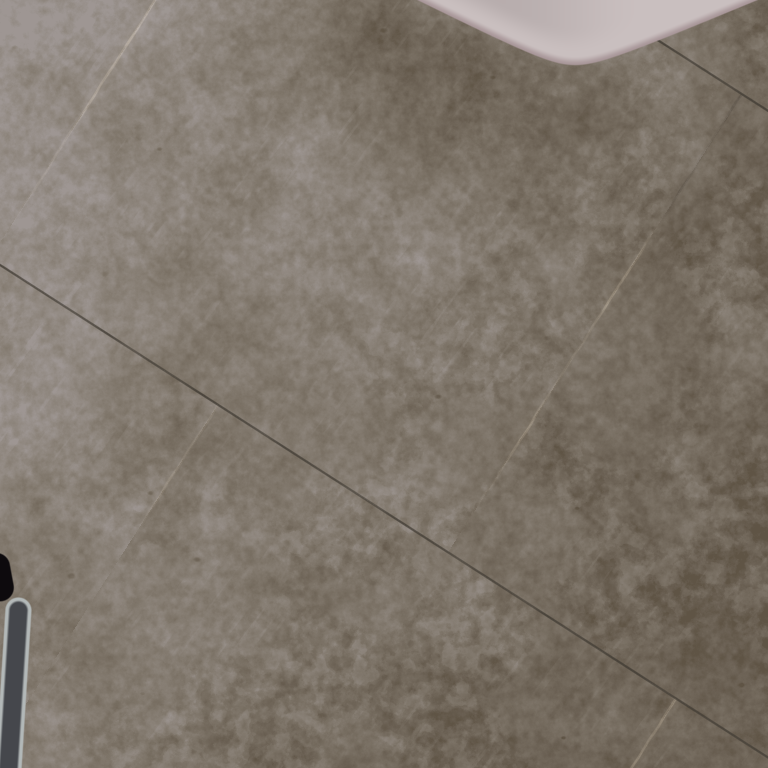
Reproduce this texture procedurally as a Shadertoy shader.

```glsl
float hash(vec2 p) {
    vec3 q = fract(vec3(p.xyx) * 0.1031);
    q += dot(q, q.yzx + 33.33);
    return fract((q.x + q.y) * q.z);
}

float noise(vec2 p) {
    vec2 i = floor(p), f = fract(p);
    f = f * f * (3.0 - 2.0 * f);
    return mix(mix(hash(i), hash(i + vec2(1, 0)), f.x),
               mix(hash(i + vec2(0, 1)), hash(i + vec2(1, 1)), f.x), f.y);
}

float fbm(vec2 p) {
    float sum = 0.0, amp = 0.5;
    for (int i = 0; i < 5; i++) {
        sum += amp * noise(p);
        p = mat2(1.6, 1.2, -1.2, 1.6) * p + 17.3;
        amp *= 0.52;
    }
    return sum;
}

float line(float dist, float halfWidth, float px) {
    return 1.0 - smoothstep(halfWidth - 0.5 * px, halfWidth + px, abs(dist));
}

float capsule(vec2 p, vec2 a, vec2 b, float radius) {
    vec2 pa = p - a, ba = b - a;
    return length(pa - ba * clamp(dot(pa, ba) / dot(ba, ba), 0.0, 1.0)) - radius;
}

// Small dark specks, at most one per grid cell
float pits(vec2 p, float px) {
    vec2 cell = floor(p * 13.0);
    vec2 center = 0.2 + 0.6 * vec2(hash(cell + 3.1), hash(cell + 8.7));
    vec2 d = (fract(p * 13.0) - center) / 13.0;
    float radius = mix(0.002, 0.005, hash(cell + 5.5));
    float spot = 1.0 - smoothstep(radius * 0.3, radius + px, length(d * vec2(0.8, 1.2)));
    return spot * step(0.9, hash(cell + 21.0)) * mix(0.3, 1.0, hash(cell + 40.0));
}

void mainImage(out vec4 fragColor, in vec2 fragCoord) {
    vec2 p = fragCoord / iResolution.xy;
    float px = 1.0 / min(iResolution.x, iResolution.y);

    // Slanted square tiles, every other row shifted by half a tile
    const float tileSize = 0.709;
    vec2 along = vec2(0.842, -0.540), across = vec2(0.540, 0.842);
    vec2 q = vec2(dot(p, along), dot(p, across) - 0.5515) / tileSize;
    float row = floor(q.y), rise = fract(q.y);
    bool lowerRow = mod(row, 2.0) > 0.5;
    q.x -= lowerRow ? -0.023 : 0.479;
    vec2 tile = vec2(floor(q.x), row);
    vec2 edge = (q - floor(q + 0.5)) * tileSize;

    // Cement, from broad clouds to sandy grain
    vec2 s = p + 7.0 * vec2(hash(tile + 11.0), hash(tile + 29.0));
    float clouds = fbm(p * 4.5 + 31.0) - 0.49;
    float blotches = fbm(s * 13.0) - 0.49;
    float mottle = fbm(s * 40.0 + 9.0) - 0.49;
    float grain = fbm(s * 120.0 + 50.0) - 0.49;

    // Light falls from the upper left, leaving the lower right dark
    float tone = 0.38 + dot(p - 0.5, vec2(-0.70, 0.42));
    tone += 0.60 * clouds + 0.50 * blotches + 0.40 * mottle + 0.55 * grain;
    tone += 0.06 * (hash(tile + 51.0) - 0.5);

    // Soft shadow beside the basin
    vec2 shade = p - vec2(0.56, 0.93);
    shade = vec2(dot(shade, along) * 4.0, dot(shade, across) * 10.0);
    tone -= 0.45 * exp(-dot(shade, shade));

    // Pale and dark flecks gathered in patches, stronger toward the lower right
    float patches = smoothstep(0.42, 0.62, fbm(s * 7.0 + 70.0));
    patches *= 0.35 + 0.65 * smoothstep(-0.2, 0.5, p.x - p.y + 0.2);
    float flecks = fbm(s * 60.0 + 23.0);
    tone += patches * (0.24 * smoothstep(0.50, 0.66, flecks) - 0.18 * smoothstep(0.46, 0.32, flecks));

    // Short faint strokes in scattered places
    float strokes = noise(vec2(dot(s, vec2(0.6, 0.8)) * 28.0, dot(s, vec2(-0.8, 0.6)) * 170.0));
    tone += 0.14 * smoothstep(0.72, 0.95, strokes) * smoothstep(0.45, 0.75, noise(s * 16.0 + 13.0));
    tone -= 0.45 * pits(p, px);

    // Dark olive to pale cool grey, with warm midtones
    tone = clamp(tone, -0.25, 1.05);
    vec3 color = mix(vec3(0.42, 0.38, 0.33), vec3(0.61, 0.58, 0.565), tone);
    color.b -= 0.04 * max(tone * (1.0 - tone), 0.0);

    // Worn joints between tiles: pale, fading out, dark at the far end
    float wear = smoothstep(0.2, 0.65, noise(p * 11.0 + 5.0)) * (0.5 + 0.7 * noise(p * 110.0));
    float fade = lowerRow ? smoothstep(0.68, 0.88, rise)
                          : smoothstep(0.03, 0.22, rise) * (1.0 - 1.5 * smoothstep(0.6, 0.8, rise));
    float wobble = 0.002 * (noise(p * 45.0) - 0.5);
    float joint = line(edge.x + wobble, 0.0013, px) * (0.4 + 0.6 * wear);
    float halo = 0.35 * exp(-abs(edge.x) * 180.0) * wear;
    color += vec3(0.09, 0.085, 0.075) * fade * (joint + halo);

    // Dark seams between rows
    float seam = line(edge.y, 0.0011, px) * (0.7 + 0.3 * noise(p * 35.0));
    color = mix(color, vec3(0.25, 0.23, 0.20), 0.82 * seam);

    // Glazed basin at the top: two sloping sides with a rounded corner
    float leftSide = 1.0 - 0.50 * (p.x - 0.54), rightSide = 1.0 + 0.42 * (p.x - 0.99);
    float rim = p.y - 0.5 * (leftSide + rightSide + length(vec2(leftSide - rightSide, 0.036)));
    vec3 glaze = mix(vec3(0.66, 0.59, 0.60), vec3(0.79, 0.75, 0.75), smoothstep(0.0, 0.012, rim));
    glaze -= 0.07 * smoothstep(0.012, 0.05, rim) * smoothstep(0.85, 0.65, p.x);
    color = mix(color, glaze, smoothstep(-px, px, rim));

    // Chrome leg with a black cap in the lower left corner
    float cap = capsule(p, vec2(-0.005, 0.262), vec2(0.0, 0.235), 0.018);
    color = mix(color, vec3(0.05, 0.04, 0.05), smoothstep(px, -px, cap));
    float leg = capsule(p, vec2(0.024, 0.205), vec2(0.008, -0.05), 0.017);
    vec3 chrome = mix(vec3(0.27, 0.28, 0.30), vec3(0.70, 0.72, 0.72), smoothstep(-0.007, -0.003, leg));
    color = mix(color, chrome, smoothstep(px, -px, leg));

    fragColor = vec4(color, 1.0);
}
```
